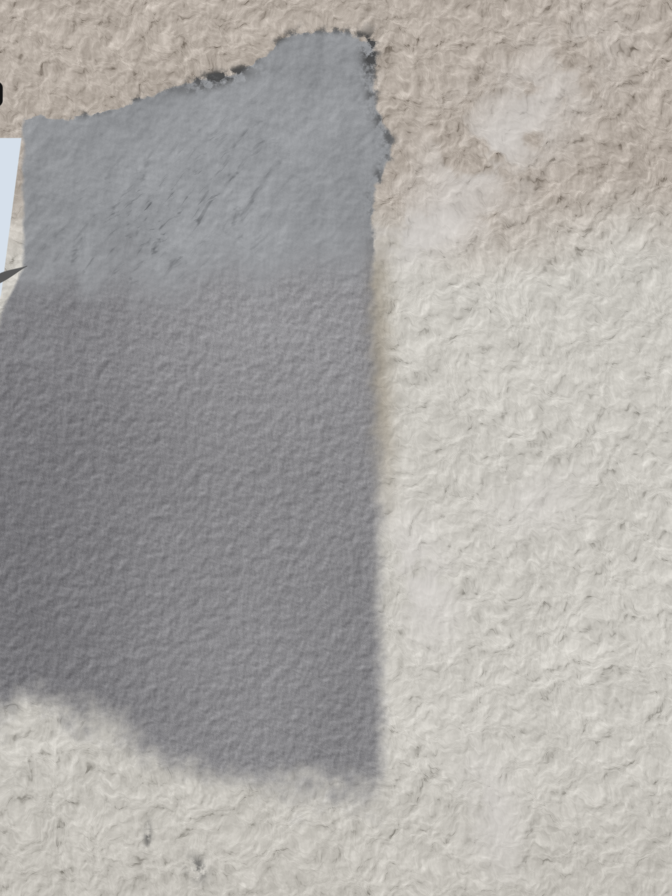
Give the GLSL for this texture, as a Shadertoy shader.

```glsl
// Rough beige stucco wall with a rectangular grey mortar patch, troweled above and sponged below.

vec2 hashGradient(vec2 cell) {
    vec2 h = vec2(dot(cell, vec2(127.1, 311.7)), dot(cell, vec2(269.5, 183.3)));
    return 2.0 * fract(sin(h) * 43758.5) - 1.0;
}

float gradientNoise(vec2 p) {
    vec2 i = floor(p), f = fract(p);
    vec2 u = f * f * f * (f * (f * 6.0 - 15.0) + 10.0);
    vec2 e = vec2(0.0, 1.0);
    float low = mix(dot(hashGradient(i), f), dot(hashGradient(i + e.yx), f - e.yx), u.x);
    float high = mix(dot(hashGradient(i + e), f - e), dot(hashGradient(i + 1.0), f - 1.0), u.x);
    return mix(low, high, u.y);
}

float fbm(vec2 p) {
    float sum = 0.0, amp = 0.6;
    for (int i = 0; i < 4; i++) {
        sum += amp * gradientNoise(p);
        p = mat2(1.6, 1.2, -1.2, 1.6) * p + 7.3;
        amp *= 0.55;
    }
    return sum;
}

// Slope of the noise height field toward a light at the upper left
float relief(vec2 p, float reach) {
    return fbm(p) - fbm(p + reach * vec2(-0.6, 0.8));
}

// Soft elliptical spot, tilted by an angle
float spot(vec2 p, vec2 center, vec2 radius, float angle) {
    float c = cos(angle), s = sin(angle);
    vec2 q = mat2(c, -s, s, c) * (p - center) / radius;
    return exp(-dot(q, q));
}

float ridge(float d, float width) {
    return exp(-d * d / (width * width));
}

float segmentDistance(vec2 p, vec2 a, vec2 b) {
    vec2 ab = b - a;
    return length(p - a - ab * clamp(dot(p - a, ab) / dot(ab, ab), 0.0, 1.0));
}

float topEdge(float x) {
    return 0.869 + 0.045 * smoothstep(0.07, 0.25, x) + 0.05 * smoothstep(0.25, 0.34, x)
         - 0.012 * smoothstep(0.38, 0.42, x);
}

float rightEdge(float y) {
    return 0.417 + 0.02 * ridge(y - 0.835, 0.035) + 0.008 * smoothstep(0.65, 0.3, y);
}

float bottomEdge(float x) {
    return 0.213 - 0.093 * smoothstep(0.02, 0.3, x);
}

vec3 wallColor(vec2 p, float broad, float mid) {
    float weathered = smoothstep(0.69, 0.80, p.y + 0.06 * broad);
    vec3 color = mix(vec3(0.79, 0.778, 0.75), vec3(0.705, 0.668, 0.63), weathered);
    color = mix(color, vec3(0.75, 0.735, 0.705), smoothstep(0.2, 0.0, p.y) * 0.7);

    // Smooth pale smears, broken up by noise
    float smear = spot(p, vec2(0.56, 0.845), vec2(0.14, 0.05), 0.8);
    smear += spot(p, vec2(0.46, 0.735), vec2(0.07, 0.025), 0.3);
    smear += spot(p, vec2(0.47, 0.35), vec2(0.035, 0.075), 0.3);
    smear += 0.8 * spot(p, vec2(0.55, 0.09), vec2(0.03, 0.07), 0.3);
    smear += 0.6 * spot(p, vec2(0.60, 0.44), vec2(0.06, 0.035), 0.4);
    float flakes = fbm(p * 24.0 + 2.0);
    smear = clamp(smear * smoothstep(-0.15, 0.1, mid + 0.6 * flakes + 0.08), 0.0, 1.0);
    color = mix(color, vec3(0.81, 0.795, 0.78), 0.8 * smear);

    // Crumbly relief, with narrow dark creases
    vec2 q = p * 44.0 + 1.2 * vec2(mid, flakes);
    float bump = relief(q, 0.2);
    float crease = smoothstep(0.12, 0.42, -bump);
    float rough = mix(1.0, 0.4, smear) * mix(0.9, 1.2, weathered);
    color += rough * (0.30 * bump - 0.12 * crease + 0.07 * relief(p * 100.0, 0.3));
    return color + 0.05 * mid + 0.05 * flakes + 0.02 * broad;
}

vec3 mortarColor(vec2 p, float broad, float mid) {
    float troweled = smoothstep(-0.06, 0.06, p.y - 0.665 - 0.1 * p.x + 0.1 * mid);
    vec3 sponged = mix(vec3(0.465, 0.462, 0.475), vec3(0.54, 0.537, 0.547), smoothstep(0.0, 0.3, p.x));
    sponged += 0.035 * smoothstep(0.45, 0.65, p.y);
    sponged -= 0.03 * spot(p, vec2(0.39, 0.2), vec2(0.05, 0.2), 0.0);
    sponged += 0.19 * relief(p * 88.0, 0.3) + 0.03 * mid;

    // Diagonal trowel strokes
    vec2 stroke = mat2(0.77, -0.64, 0.64, 0.77) * p;
    float strokes = relief(stroke * vec2(20.0, 55.0) + mid, 0.2);
    float scratched = spot(p, vec2(0.18, 0.75), vec2(0.13, 0.06), 0.6);
    vec3 smoothed = vec3(0.572, 0.58, 0.592) + 0.09 * mid;
    smoothed += 0.03 * spot(p, vec2(0.26, 0.82), vec2(0.09, 0.08), 0.5);
    smoothed += 0.07 * strokes - 0.22 * scratched * smoothstep(0.05, 0.4, -strokes);
    smoothed += 0.11 * relief(p * 65.0, 0.25);
    return mix(sponged, smoothed, troweled) + 0.025 * broad;
}

void mainImage(out vec4 fragColor, in vec2 fragCoord) {
    vec2 p = fragCoord / iResolution.y;
    float pixel = 1.0 / iResolution.y;
    float broad = fbm(p * 5.0), mid = fbm(p * 13.0 + 4.0), ragged = fbm(p * 55.0);

    // Distances inside each side, crisp above and feathered below
    float top = topEdge(p.x) - p.y + 0.012 * ragged + 0.008 * mid;
    float right = rightEdge(p.y) - p.x + 0.011 * ragged + 0.008 * mid;
    float bottom = p.y - bottomEdge(p.x) + 0.06 * mid + 0.03 * ragged;
    float left = p.x - 0.026 * smoothstep(0.64, 0.71, p.y) + 0.006 * ragged;
    float feather = mix(0.012, 0.003, smoothstep(0.62, 0.74, p.y));
    float mortar = smoothstep(-0.002, 0.002, top) * smoothstep(-feather, feather, right)
                 * smoothstep(-0.035, 0.035, bottom)
                 * mix(1.0, smoothstep(-0.003, 0.003, left), smoothstep(0.62, 0.66, p.y));
    vec3 color = mix(wallColor(p, broad, mid), mortarColor(p, broad, mid), mortar);

    // Shadowed lips along the top and right edges
    float gaps = smoothstep(-0.1, 0.25, ragged + 0.5 * mid);
    float lip = ridge(top, 0.005) * smoothstep(0.06, 0.1, p.x) * smoothstep(0.425, 0.41, p.x);
    lip += ridge(right - 0.005, 0.008) * smoothstep(0.7, 0.8, p.y) * smoothstep(-0.004, 0.004, top);
    float chip = spot(p, vec2(0.243, 0.91), vec2(0.04, 0.008), 0.25) + spot(p, vec2(0.412, 0.945), vec2(0.01, 0.025), 0.0);
    float dark = 0.6 * lip * gaps + 0.7 * chip * smoothstep(-0.15, 0.1, ragged);
    color = mix(color, vec3(0.25), clamp(dark, 0.0, 0.85));
    float stain = ridge(right + 0.007, 0.014) * smoothstep(0.38, 0.55, p.y) * smoothstep(0.76, 0.68, p.y);
    color *= 1.0 - stain * vec3(0.16, 0.18, 0.21);

    // Splashes below the patch
    float splash = spot(p, vec2(0.165, 0.068), vec2(0.004, 0.014), 0.0)
                 + spot(p, vec2(0.22, 0.03), vec2(0.01, 0.013), 0.4);
    color = mix(color, vec3(0.3), 0.75 * splash * smoothstep(-0.2, 0.15, ragged));

    // Pale sheet, stick and dark fitting at the left border
    float sheet = smoothstep(pixel, -pixel, p.x - 0.024 + 0.13 * (0.846 - p.y))
                * smoothstep(pixel, -pixel, p.y - 0.846) * smoothstep(0.665, 0.672, p.y);
    color = mix(color, vec3(0.84, 0.88, 0.92), sheet);
    float stick = segmentDistance(p, vec2(-0.01, 0.685), vec2(0.03, 0.703)) - 0.005 * smoothstep(0.035, 0.0, p.x);
    color = mix(color, vec3(0.35), smoothstep(pixel, -pixel, stick));
    float fitting = segmentDistance(p, vec2(-0.004, 0.888), vec2(-0.004, 0.902)) - 0.007;
    color = mix(color, vec3(0.08), smoothstep(pixel, -pixel, fitting));
    fragColor = vec4(clamp(color, 0.0, 1.0), 1.0);
}
```
